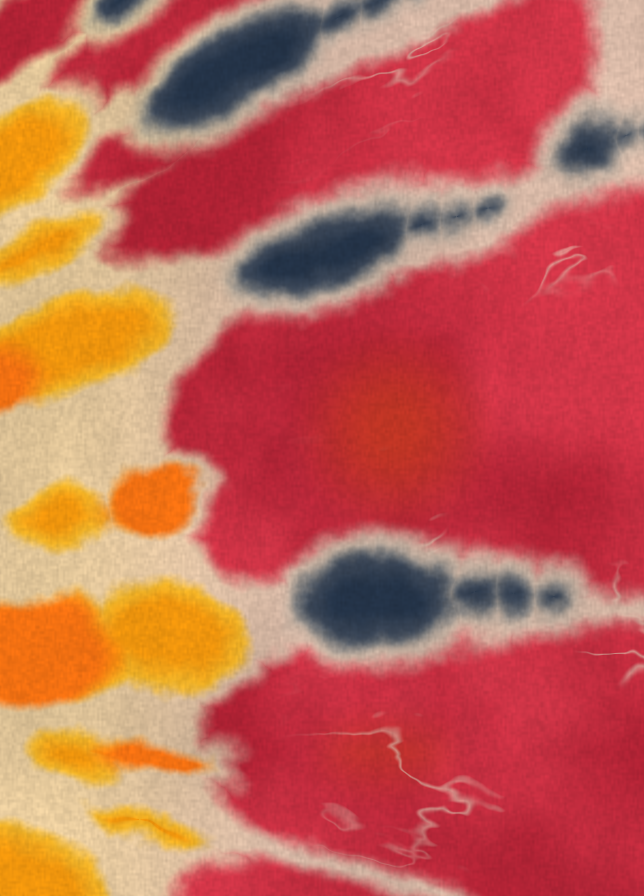
This texture is drawn by a Shadertoy shader. Its source:

```glsl
float hash(vec2 p) {
    vec3 q = fract(vec3(p.xyx) * 0.1031);
    q += dot(q, q.yzx + 33.33);
    return fract((q.x + q.y) * q.z);
}

float noise(vec2 p) {
    vec2 i = floor(p), f = fract(p);
    f = f * f * (3.0 - 2.0 * f);
    return mix(mix(hash(i), hash(i + vec2(1, 0)), f.x),
               mix(hash(i + vec2(0, 1)), hash(i + vec2(1, 1)), f.x), f.y);
}

float fbm(vec2 p) {
    float sum = 0.0, amp = 0.5;
    for (int i = 0; i < 4; i++) {
        sum += amp * noise(p);
        p = p * 2.03 + 17.1;
        amp *= 0.5;
    }
    return sum / 0.9375;
}

float ellipse(vec2 d, vec2 r) {
    float k = length(d / r);
    return k * (k - 1.0) / (length(d / (r * r)) + 0.001);
}

float roundBox(vec2 d, vec2 halfSize) {
    float radius = 0.8 * min(halfSize.x, halfSize.y);
    vec2 q = abs(d) - halfSize + radius;
    return length(max(q, 0.0)) + min(max(q.x, q.y), 0.0) - radius;
}

float ink(float d, float soft) {
    return 1.0 - smoothstep(-soft, soft, d);
}

// Red folds: centre, half height, left end, right end
float redFolds(vec2 p) {
    vec4 folds[7] = vec4[7](
        vec4(-0.42, 0.10, 0.20, 1.0), vec4(-0.175, 0.115, 0.235, 1.0),
        vec4(0.19, 0.157, 0.19, 1.0), vec4(0.515, 0.072, 0.13, 0.66),
        vec4(0.61, 0.033, 0.08, 0.22), vec4(0.755, 0.05, 0.05, 0.31),
        vec4(0.87, 0.05, -0.2, 0.10));
    float d = 1.0;
    for (int i = 0; i < folds.length(); i++) {
        vec4 f = folds[i];
        float spread = 0.028 * smoothstep(0.42, 0.7, p.x);
        d = min(d, roundBox(p - vec2(0.5 * (f.z + f.w), f.x),
                            vec2(0.5 * (f.w - f.z), f.y + spread)));
    }
    return d;
}

// Blue seeds, each trailing a chain of shrinking beads
float blueSeeds(vec2 p) {
    vec4 seeds[5] = vec4[5](
        vec4(0.42, 0.0, 0.088, 0.056), vec4(0.36, 0.40, 0.098, 0.042),
        vec4(0.26, 0.66, 0.098, 0.056), vec4(0.655, 0.425, 0.035, 0.026),
        vec4(0.15, 0.83, 0.05, 0.03));
    float d = 1.0;
    for (int i = 0; i < seeds.length(); i++) {
        vec4 s = seeds[i];
        d = min(d, ellipse(p - s.xy, s.zw));
        for (float j = 0.0; j < 3.0; j++) {
            vec2 bead = s.xy + vec2(s.z + s.w * (0.3 + 0.85 * j), 0.0);
            d = min(d, ellipse(p - bead, s.w * (0.44 - 0.06 * j) * vec2(1.1, 0.75)));
        }
    }
    return d;
}

float yellowBlots(vec2 p) {
    vec4 blots[10] = vec4[10](
        vec4(0.01, 0.68, 0.08, 0.08), vec4(0.04, 0.525, 0.075, 0.036),
        vec4(0.07, 0.367, 0.12, 0.07), vec4(0.06, 0.12, 0.055, 0.05),
        vec4(0.163, 0.135, 0.05, 0.046), vec4(0.185, -0.045, 0.09, 0.074),
        vec4(0.03, -0.07, 0.13, 0.075), vec4(0.09, -0.22, 0.05, 0.042),
        vec4(0.165, -0.308, 0.07, 0.018), vec4(0.02, -0.41, 0.11, 0.065));
    float d = 1.0;
    for (int i = 0; i < blots.length(); i++)
        d = min(d, ellipse(p - blots[i].xy, blots[i].zw));
    return min(d, ellipse(p - vec2(0.16, -0.205), vec2(0.075, 0.02)));
}

float orangeBlots(vec2 p) {
    vec4 blots[4] = vec4[4](
        vec4(-0.02, 0.33, 0.07, 0.06), vec4(0.17, 0.135, 0.06, 0.06),
        vec4(0.02, -0.08, 0.10, 0.09), vec4(0.18, -0.205, 0.06, 0.03));
    float d = 1.0;
    for (int i = 0; i < blots.length(); i++)
        d = min(d, ellipse(p - blots[i].xy, blots[i].zw));
    return d;
}

void mainImage(out vec4 fragColor, in vec2 fragCoord) {
    vec2 uv = fragCoord / iResolution.y;

    // Folds fan out from a pivot far to the left
    vec2 fan = vec2(uv.x, 1.4 * (uv.y - 0.33) / (uv.x + 1.0));
    vec2 wobble = vec2(fbm(uv * 11.0), fbm(uv * 11.0 + 40.0)) - 0.5;
    vec2 p = fan + 0.05 * wobble;
    float fray = (fbm(uv * 45.0) - 0.5) * 0.016;
    float cloud = fbm(uv * 5.0 + 8.0);

    float blue = blueSeeds(fan + 0.025 * wobble) + fray;
    float yellow = yellowBlots(p) + fray;
    float red = redFolds(p) + fray;
    red = max(red, max(0.024 - blue, 0.022 - yellow));

    // Undyed cloth
    vec3 cloth = mix(vec3(0.90, 0.79, 0.61), vec3(0.83, 0.71, 0.64), smoothstep(0.05, 0.35, uv.x));
    vec3 color = cloth * (0.90 + 0.18 * cloud);

    // Yellow and orange dye
    vec3 gold = mix(vec3(0.93, 0.70, 0.16), vec3(0.93, 0.58, 0.05), ink(yellow + 0.02, 0.018));
    gold = mix(gold, vec3(0.95, 0.44, 0.07), ink(orangeBlots(p), 0.02));
    color = mix(color, gold, ink(yellow, 0.011));

    // Red dye with warm stains, broken by pale creases
    vec3 crimson = mix(vec3(0.68, 0.13, 0.20), vec3(0.82, 0.21, 0.28), smoothstep(0.25, 0.75, cloud));
    float stain = ink(ellipse(uv - vec2(0.44, 0.52), vec2(0.07)), 0.06)
                + 0.6 * ink(ellipse(uv - vec2(0.43, 0.16), vec2(0.06, 0.03)), 0.04);
    crimson = mix(crimson, vec3(0.79, 0.25, 0.11), 0.65 * stain);
    float ridge = abs(fbm(p * vec2(5.0, 15.0) + 3.0) - 0.5);
    float crease = ink(ridge - 0.012, 0.014) * smoothstep(0.52, 0.68, noise(uv * 7.0 + 21.0))
                 * smoothstep(0.3, 0.45, uv.x);
    color = mix(color, crimson, ink(red, 0.016) * (1.0 - 0.65 * crease));

    // Blue dye with a grey-green halo
    color = mix(color, vec3(0.56, 0.59, 0.56), 0.65 * ink(blue - 0.006, 0.018));
    vec3 navy = mix(vec3(0.25, 0.29, 0.35), vec3(0.14, 0.20, 0.28), ink(blue + 0.022, 0.02));
    color = mix(color, navy, ink(blue + 0.003, 0.013));

    // Knitted threads
    float weave = noise(uv * vec2(190.0, 330.0)) + noise(uv * vec2(420.0, 150.0)) - 1.0;
    color *= 1.0 + 0.07 * weave + 0.08 * (fbm(uv * vec2(40.0, 18.0)) - 0.5);

    fragColor = vec4(color, 1.0);
}
```
